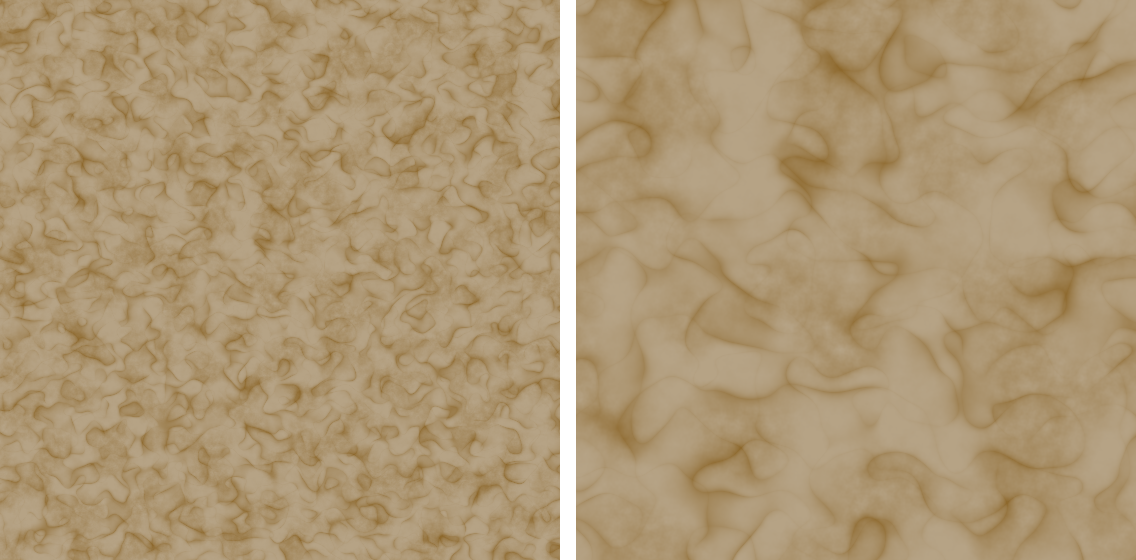
Left, the full canvas; right, a detail of the centre.
Give the GLSL for this texture, as a three.js fragment shader.

```glsl
// Soft tan leather with a network of shaded creases and fine mottling.
varying vec2 vUv;

#define LIGHT_TAN vec3(0.712, 0.638, 0.522)
#define DARK_BROWN vec3(0.555, 0.410, 0.175)
#define CREASE_SCALE 23.0
#define WARP_AMOUNT 0.30
#define SHARP_SIDE 0.065
#define SOFT_SIDE 0.16
#define CREASE_DEPTH 0.74
#define PATCH_DEPTH 0.24
#define MOTTLE_DEPTH 0.36

// Random unit gradient for a lattice point
vec2 randomGradient(vec2 cell) {
  float h = fract(sin(dot(cell, vec2(127.1, 311.7))) * 43758.5453);
  float angle = 6.28318 * h;
  return vec2(cos(angle), sin(angle));
}

// Gradient noise, roughly -0.7 to 0.7
float gradientNoise(vec2 p) {
  vec2 cell = floor(p);
  vec2 f = fract(p);
  vec2 w = f * f * f * (f * (f * 6.0 - 15.0) + 10.0);
  vec2 e = vec2(1.0, 0.0);
  float a = dot(randomGradient(cell), f);
  float b = dot(randomGradient(cell + e.xy), f - e.xy);
  float c = dot(randomGradient(cell + e.yx), f - e.yx);
  float d = dot(randomGradient(cell + e.xx), f - e.xx);
  return mix(mix(a, b, w.x), mix(c, d, w.x), w.y);
}

// Layered noise for the fine surface grain
float fractalNoise(vec2 p) {
  float sum = 0.0;
  float amplitude = 0.5;
  for (int i = 0; i < 4; i++) {
    sum += amplitude * gradientNoise(p);
    p = p * 2.03 + vec2(17.3, 9.1);
    amplitude *= 0.6;
  }
  return sum;
}

// Dark valley along the zero line of the noise, wider on one side
float crease(vec2 p) {
  float n = gradientNoise(p);
  float width = n < 0.0 ? SHARP_SIDE : SOFT_SIDE;
  float strength = smoothstep(-0.22, 0.42, gradientNoise(p * 0.9 + 41.7));
  float shading = exp(-abs(n) / width) * strength;
  float hairline = exp(-abs(n) / 0.025) * 0.11;
  return shading + hairline;
}

void main() {
  // Bend the domain so that the creases wander
  vec2 p = vUv * CREASE_SCALE + 3.7;
  vec2 warp = vec2(gradientNoise(p * 1.3 + 11.2), gradientNoise(p * 1.3 + 71.9));
  vec2 q = p + WARP_AMOUNT * warp;

  // Large and small creases
  float shade = CREASE_DEPTH * crease(q * vec2(0.9, 1.1));
  shade += 0.75 * CREASE_DEPTH * crease(q * vec2(1.2, 1.4) + 23.4);

  // Broad darker patches and fine mottling
  float stain = smoothstep(-0.22, 0.38, gradientNoise(q * 0.75 + 57.3));
  float grain = fractalNoise(p * 3.0 + 5.8);
  shade += PATCH_DEPTH * stain + MOTTLE_DEPTH * grain * (0.35 + stain);

  // Compress the deepest tones where creases overlap
  shade = max(shade, 0.0);
  shade = shade / (1.0 + 0.25 * shade);
  gl_FragColor = vec4(mix(LIGHT_TAN, DARK_BROWN, min(shade, 1.0)), 1.0);
}
```
